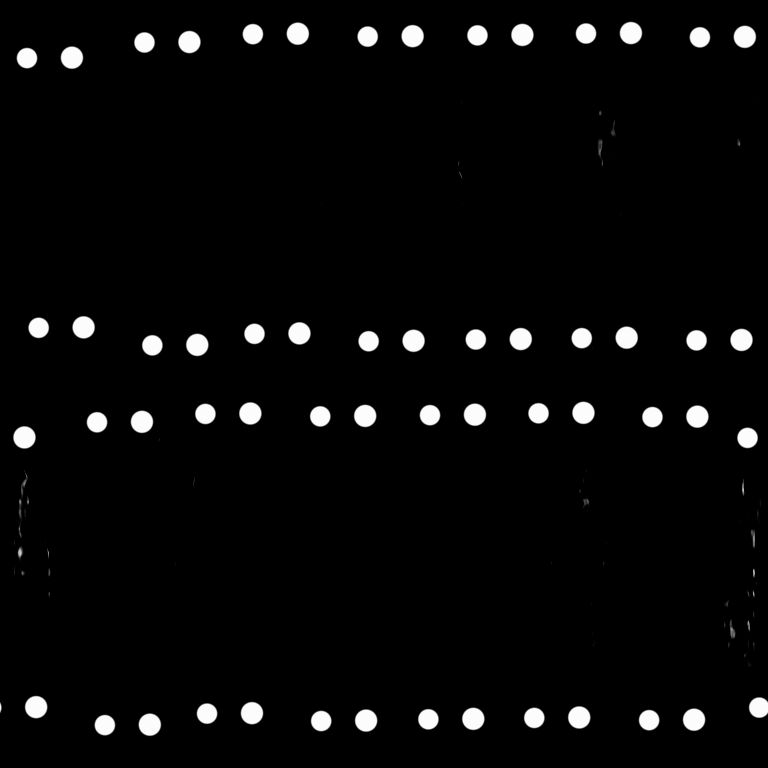
Write a WebGL 1 fragment shader that draws this pattern.

```glsl
precision highp float;

uniform vec2 u_resolution;

#define COLUMNS 7
#define BANDS 2
#define PATCHES 6
#define BAND_SHIFT vec2(-0.0618, 0.4945)
#define FIRST_X 0.0365
#define PAIR_STEP vec2(0.0585, -0.0006)
#define LEFT_RADIUS 0.0132
#define RIGHT_RADIUS 0.0144
#define EDGE 0.0013
#define WEAR_THRESHOLD 0.66
#define PAPER_WHITE vec3(0.99)

float hash(vec2 p) {
  return fract(sin(dot(p, vec2(12.9898, 78.233))) * 43758.5453);
}

float noise(vec2 p) {
  vec2 cell = floor(p);
  vec2 f = fract(p);
  f = f * f * (3.0 - 2.0 * f);
  float low = mix(hash(cell), hash(cell + vec2(1.0, 0.0)), f.x);
  float high = mix(hash(cell + vec2(0.0, 1.0)), hash(cell + 1.0), f.x);
  return mix(low, high, f.y);
}

// Disc that wraps around the left and right borders
float disc(vec2 p, vec2 center, float radius, float soft) {
  vec2 d = p - center;
  d.x = fract(d.x + 0.5) - 0.5;
  return 1.0 - smoothstep(radius - soft, radius + soft, length(d));
}

float dotPair(vec2 p, vec2 left, float soft) {
  return max(disc(p, left, LEFT_RADIUS, soft),
             disc(p, left + PAIR_STEP, RIGHT_RADIUS, soft));
}

// Each band holds an upper and a lower row of uneven pairs; y runs downward
float dotBands(vec2 p, float soft) {
  float ink = 0.0;
  for (int b = 0; b < BANDS; b++) {
    vec2 q = p - float(b) * BAND_SHIFT;
    for (int c = 0; c < COLUMNS; c++) {
      float i = float(c);
      float x = FIRST_X + i / float(COLUMNS);
      float sway = cos(2.45 * (i - 3.4));
      float decay = exp(-1.5 * i);
      vec2 upper = vec2(x + 0.0156 * (1.0 - exp(-0.5 * i)) + 0.0029 * sway,
                        0.0457 + 0.0313 * decay + 0.0029 * sway);
      vec2 lower = vec2(x + 0.016 - 0.0012 * i + 0.0046 * sway,
                        0.4418 - 0.0078 * decay + 0.0156 * sway * exp(-0.4 * i));
      ink = max(ink, max(dotPair(q, upper, soft), dotPair(q, lower, soft)));
    }
  }
  return ink;
}

// Tall soft patches where the surface is scratched
float wearMask(vec2 p) {
  float mask = 0.0;
  for (int b = 0; b < BANDS; b++) {
    for (int k = 0; k < PATCHES; k++) {
      float i = float(k);
      float band = float(b);
      vec2 seed = vec2(i + 1.0, band + 3.0);
      vec2 jitter = vec2(hash(seed), hash(seed + 17.0)) - 0.5;
      vec2 center = vec2(0.06 + 0.18 * i, 0.24 + 0.49 * band) + jitter * vec2(0.03, 0.08);
      float strength = mix(0.5 + 0.4 * cos(1.2 * (i - 3.7)),
                           0.5 + 0.5 * cos(1.25 * i), band);
      vec2 d = (p - center) / vec2(0.03, 0.11);
      mask = max(mask, strength * exp(-0.5 * dot(d, d)));
    }
  }
  return mask;
}

// Thin vertical scratches broken up by grain
float scratches(vec2 p) {
  p.x += 0.004 * (noise(p * vec2(30.0, 90.0)) - 0.5);
  float streak = noise(p * vec2(110.0, 11.0));
  float fiber = noise(p * vec2(270.0, 75.0) + 31.0);
  float grain = noise(p * vec2(420.0, 260.0) + 57.0);
  float level = 0.5 * (streak + fiber) + 0.3 * (wearMask(p) - 1.0);
  float worn = smoothstep(WEAR_THRESHOLD, WEAR_THRESHOLD + 0.2, level);
  return worn * (0.25 + 0.75 * grain);
}

void main() {
  vec2 p = gl_FragCoord.xy / u_resolution;
  p.y = 1.0 - p.y;
  float soft = max(EDGE, 0.75 / min(u_resolution.x, u_resolution.y));
  float ink = max(dotBands(p, soft), scratches(p));
  gl_FragColor = vec4(PAPER_WHITE * ink, 1.0);
}
```
